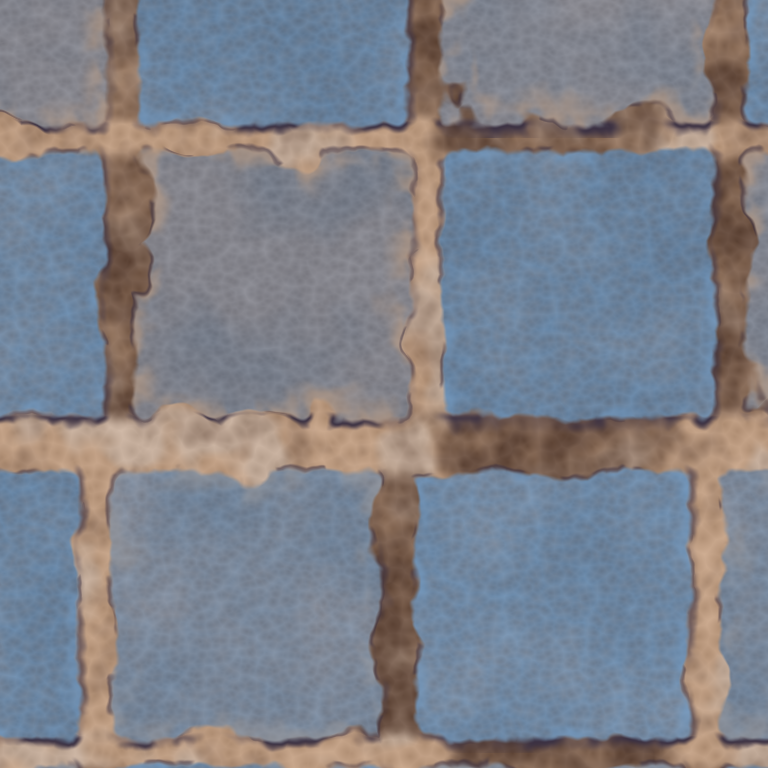
Write a WebGL 2 fragment shader that draws this texture.

```glsl
#version 300 es
precision highp float;
// Worn blue and grey square paving tiles set in rough tan and brown mortar.

uniform vec2 u_resolution;
out vec4 outColor;

const vec2 PITCH = vec2(0.397, 0.400);
const vec2 ORIGIN = vec2(0.157, 0.020);
const vec3 BLUE = vec3(0.430, 0.525, 0.630);
const vec3 GREY = vec3(0.520, 0.520, 0.550);
const vec3 RIM = vec3(0.450, 0.610, 0.770);
const vec3 SAND = vec3(0.740, 0.610, 0.505);
const vec3 PALE = vec3(0.760, 0.670, 0.600);
const vec3 EARTH = vec3(0.390, 0.290, 0.235);
const vec3 SHADOW = vec3(0.230, 0.190, 0.260);

vec2 hash2(vec2 p) {
    vec3 q = fract(p.xyx * vec3(0.1031, 0.1030, 0.0973));
    q += dot(q, q.yzx + 33.33);
    return fract((q.xx + q.yz) * q.zy);
}

// Distance to the nearest scattered point
float cellular(vec2 p) {
    vec2 base = floor(p), f = fract(p);
    float nearest = 2.0;
    for (int y = -1; y <= 1; y++)
    for (int x = -1; x <= 1; x++) {
        vec2 o = vec2(x, y);
        nearest = min(nearest, length(o + hash2(base + o) - f));
    }
    return nearest;
}

// Layered, rotated sines, roughly -1 to 1
float waves(vec2 p) {
    float sum = 0.0, amp = 0.5;
    for (int i = 0; i < 4; i++) {
        p = mat2(0.8, -0.6, 0.6, 0.8) * p * 1.7 + 1.3;
        sum += amp * sin(p.x + 1.5 * sin(p.y));
        amp *= 0.6;
    }
    return sum;
}

float roundBox(vec2 p, vec2 halfSize, float radius) {
    vec2 q = abs(p) - halfSize + radius;
    return length(max(q, 0.0)) + min(max(q.x, q.y), 0.0) - radius;
}

// Half the height of a horizontal joint; odd joints are wide
float jointHalf(float k) {
    return 0.017 + 0.017 * mod(k, 2.0);
}

vec3 tileColor(vec2 p, float grey, float d, vec2 id) {
    float grain = cellular(p * vec2(46.0, 58.0) + 0.3 * waves(p * 30.0)) - 0.45;
    float fine = cellular(p * vec2(90.0, 110.0)) - 0.45;
    float cloud = waves(p * 9.0 + id);
    vec3 c = mix(BLUE, GREY, clamp(grey + 0.22 * cloud, 0.0, 1.0));
    c += (hash2(id + 7.0).x - 0.5) * 0.03;
    c += 0.060 * grain + 0.050 * fine + 0.022 * cloud;
    c += vec3(-0.05, 0.0, 0.04) * grain * (1.0 - grey);
    // Bright rim on blue tiles, sandy film on grey ones
    float patches = smoothstep(-0.4, 0.6, waves(p * 24.0));
    float rim = smoothstep(-0.022, -0.004, d) * (1.0 - grey);
    float film = smoothstep(-0.038, 0.0, d) * grey;
    c = mix(c, RIM, 0.5 * rim * patches);
    return mix(c, SAND, 0.65 * film * patches);
}

vec3 mortarColor(vec2 p, float depth) {
    float rough = waves(p * 38.0);
    float blotch = waves(p * 15.0);
    float grit = cellular(p * 50.0) - 0.45;
    float shade = depth * 0.85 + 0.28 * blotch + 0.20 * rough;
    vec3 c = mix(SAND, PALE, smoothstep(0.0, 0.6, waves(p * 11.0 + 2.0)));
    c = mix(c, EARTH, clamp(shade, 0.0, 1.0));
    return c + 0.10 * grit + 0.02 * rough;
}

void main() {
    vec2 p = gl_FragCoord.xy / u_resolution;

    // Grid: the lowest course is shifted a little to the left
    float row = floor((p.y - ORIGIN.y) / PITCH.y);
    vec2 g = p - ORIGIN;
    g.x += 0.033 * (1.0 - step(1.0, row));
    float col = floor(g.x / PITCH.x) + 1.0;
    vec2 id = vec2(col, row);

    // Tile box between its joints
    float below = jointHalf(row), above = jointHalf(row + 1.0);
    float side = 0.019 + 0.005 * hash2(id + 3.0).x;
    vec2 cellMid = (id + vec2(-0.5, 0.5)) * PITCH;
    vec2 local = g - cellMid - vec2(0.0, 0.5 * (below - above));
    vec2 halfSize = 0.5 * PITCH - vec2(side, 0.5 * (below + above));
    float clean = roundBox(local, halfSize, 0.016);

    // Alternating grey tiles, fainter in the lowest course
    float grey = mod(col + floor(row * 0.5), 2.0);
    grey *= mix(0.45, 0.92, step(1.0, row));

    // Ragged edge and lumps of mortar smeared over it
    float ragged = 0.004 * waves(p * 32.0) + 0.005 * (cellular(p * 42.0) - 0.5);
    float lump = 1.0 - smoothstep(0.05, 0.45, cellular(p * 7.5 + 0.2 * waves(p * 14.0)));
    float d = clean + ragged + lump * mix(0.010, 0.030, grey);

    // Recessed joints: alternating uprights and one stretch of each bed
    float joint = floor(g.x / PITCH.x + 0.5);
    float upright = max(0.75 * step(2.0, row), 0.9 * mod(joint + row, 2.0));
    float bedX = p.x + 0.02 * waves(p * 20.0);
    float bed = smoothstep(0.55, 0.61, bedX) * (1.0 - smoothstep(0.83, 0.89, bedX));
    vec2 past = abs(local) - halfSize;
    float isBed = max(smoothstep(-0.02, 0.008, past.y), smoothstep(0.0, 0.03, past.y - past.x));
    float depth = mix(upright, 0.9 * bed, isBed);

    // Shadow below each tile, fainter on its right, and a broken dark outline
    vec3 mortar = mortarColor(p, depth);
    float under = smoothstep(0.0, 0.012, -local.y - halfSize.y + 0.012);
    float right = smoothstep(0.0, 0.012, local.x - halfSize.x + 0.010);
    float reach = 0.013 + 0.010 * bed;
    float contact = 1.0 - smoothstep(0.002, reach, d);
    float broken = smoothstep(-0.45, 0.25, waves(p * 17.0 + 4.0));
    float shadow = contact * max(under, right * 0.6) * mix(0.3, 1.0, broken);
    float outline = 1.0 - smoothstep(0.001, 0.006, abs(d - 0.002));
    shadow = max(shadow, 0.55 * outline * smoothstep(0.0, 0.4, waves(p * 21.0)));
    mortar = mix(mortar, SHADOW, shadow);

    vec3 tile = tileColor(p, grey, d, id);
    vec3 color = mix(tile, mortar, smoothstep(-0.004, 0.004, d));
    outColor = vec4(clamp(color, 0.0, 1.0), 1.0);
}
```
